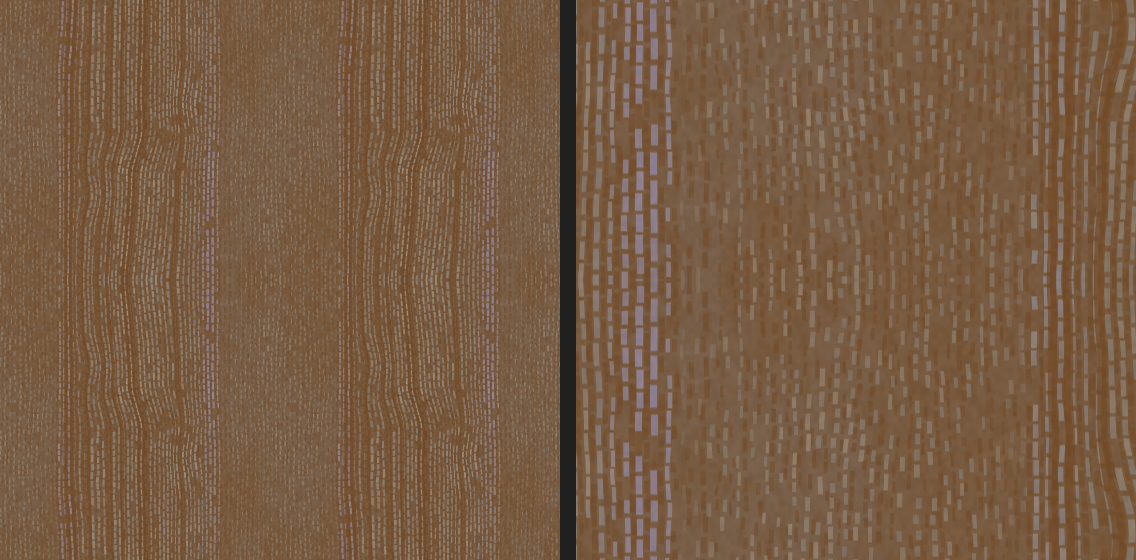
Left, the full canvas; right, a detail of the centre.
This texture is drawn by a Shadertoy shader. Its source:

```glsl
#define REPEATS 2.0
#define COLUMNS 62.0
#define BAND_LEFT 0.205
#define BAND_RIGHT 0.792
#define UMBER vec3(0.470, 0.355, 0.250)
#define RUST vec3(0.450, 0.295, 0.160)
#define TAUPE vec3(0.475, 0.390, 0.320)
#define CREAM vec3(0.650, 0.580, 0.490)
#define SLATE vec3(0.530, 0.500, 0.470)
#define LILAC vec3(0.570, 0.530, 0.670)

float hash(vec2 p) {
    vec3 q = fract(vec3(p.xyx) * 0.1031);
    q += dot(q, q.yzx + 33.33);
    return fract((q.x + q.y) * q.z);
}

// Value noise that wraps in x after the given number of cells
float noise(vec2 p, float period) {
    vec2 i = floor(p), f = fract(p);
    f = f * f * (3.0 - 2.0 * f);
    float x0 = mod(i.x, period), x1 = mod(i.x + 1.0, period);
    return mix(mix(hash(vec2(x0, i.y)), hash(vec2(x1, i.y)), f.x),
               mix(hash(vec2(x0, i.y + 1.0)), hash(vec2(x1, i.y + 1.0)), f.x), f.y);
}

float bump(vec2 p, vec2 center, vec2 size) {
    vec2 d = (p - center) / size;
    return exp(-dot(d, d));
}

// 1 inside the coarse-grained band, 0 in the fine-grained one
float bandMask(float u, float soft) {
    return smoothstep(BAND_LEFT - soft, BAND_LEFT + soft, u)
         * (1.0 - smoothstep(BAND_RIGHT - soft, BAND_RIGHT + soft, u));
}

// Bends the straight grain; the displacement fades at the band edges
float grainCoord(vec2 p) {
    float sway = 0.04 * (smoothstep(-0.2, 0.37, p.y) + smoothstep(0.36, 0.55, p.y)) - 0.045;
    float inside = smoothstep(0.2, 0.45, p.x) * (1.0 - smoothstep(0.55, 0.79, p.x));
    float w = p.x - sway * inside;
    w -= 0.022 * bump(p, vec2(0.34, 0.31), vec2(0.06, 0.08));
    w += 0.020 * bump(p, vec2(0.67, 0.63), vec2(0.06, 0.09));
    w += 0.016 * (noise(p * vec2(8.0, 3.0), 8.0) - 0.5);
    return w + 0.003 * (noise(p * vec2(24.0, 22.0) + vec2(0.0, 70.0), 24.0) - 0.5);
}

// Broken vertical strokes: x = coverage, y = random value of the stroke
vec2 strokes(float w, float v, float columns, float seed, float aa) {
    float x = w * columns;
    float id = mod(floor(x), columns);
    float coarse = bandMask((id + 0.5) / columns, 0.004);
    float rate = mix(46.0, 36.0, coarse) * (0.8 + 0.5 * hash(vec2(id, seed)));
    float t = v * rate + 9.0 * hash(vec2(id, seed + 5.0));
    float pick = hash(vec2(id + seed, floor(t) + 17.0));
    float reach = mix(0.25 + 0.2 * pick, 0.36 + 0.12 * pick, coarse);
    float drift = 0.3 * (hash(vec2(id + 3.0, floor(t) + seed)) - 0.5);
    float halfWidth = mix(0.15, 0.20, coarse) * (0.7 + 0.6 * hash(vec2(id, seed + 9.0)));
    float side = abs(fract(x) - 0.5 - drift * (1.0 - 0.6 * coarse));
    float along = abs(fract(t) - 0.5);
    float endSoft = max(0.08, aa * rate);
    float line = 1.0 - smoothstep(halfWidth - aa * columns * 0.5, halfWidth + aa * columns * 0.5, side);
    line *= 1.0 - smoothstep(reach - endSoft, reach + endSoft * 0.4, along);
    return vec2(line * step(mix(0.30, 0.12, coarse), pick), pick);
}

void mainImage(out vec4 fragColor, in vec2 fragCoord) {
    // Tiles side by side, mirrored about the horizontal middle
    vec2 uv = fragCoord / iResolution.xy;
    vec2 p = vec2(fract(uv.x * REPEATS), abs(uv.y - 0.5) * 2.0);
    float aa = 2.0 / min(iResolution.x, iResolution.y);
    float w = grainCoord(p);
    float coarse = bandMask(w, 0.004);

    // Ground with soft mottling and fine fibres
    float mottle = noise(p * vec2(10.0, 4.0) + vec2(0.0, 30.0), 10.0);
    float fibre = noise(vec2(w * 120.0, p.y * 45.0), 120.0);
    vec3 color = mix(UMBER, TAUPE, 0.55 * smoothstep(0.3, 0.8, mottle) * (1.0 - 0.4 * coarse));
    color = mix(color, RUST, mix(0.30, 0.50, coarse) * smoothstep(0.4, 0.9, fibre));

    // Solid dark streaks, densest in the heart of the coarse band
    float sx = w * 48.0;
    float streakPick = hash(vec2(mod(floor(sx), 48.0), 41.0));
    float heart = exp(-pow((w - 0.485) / 0.028, 2.0));
    float core = 1.0 - smoothstep(0.25, 0.25 + aa * 48.0, abs(fract(sx) - 0.5));
    float streak = coarse * core * max(step(0.72, streakPick), smoothstep(0.4, 0.7, heart));
    color = mix(color, RUST * mix(1.0, 0.94, heart), 0.8 * streak);

    // Rusty ticks between the pale pores
    vec2 tick = strokes(w + 0.5 / COLUMNS, p.y, COLUMNS, 23.0, aa);
    color = mix(color, RUST, 0.60 * tick.x);

    // Pale pores, tinted lilac along the band edges
    vec2 pore = strokes(w, p.y, COLUMNS, 3.0, aa);
    float lilac = exp(-pow((p.x - 0.235) / 0.032, 2.0)) * mix(0.35, 1.0, smoothstep(0.25, 0.7, p.y));
    lilac += exp(-pow((p.x - 0.75) / 0.045, 2.0)) * mix(1.0, 0.3, smoothstep(0.3, 0.75, p.y));
    vec3 poreColor = mix(SLATE, CREAM, smoothstep(0.35, 1.0, pore.y * 0.6 + mottle * 0.3 + heart * 0.4));
    poreColor = mix(poreColor, LILAC, 0.8 * clamp(lilac, 0.0, 1.0) * coarse);
    float edgeFade = smoothstep(0.0, 0.06, min(abs(p.x - BAND_LEFT), abs(p.x - BAND_RIGHT)));
    float strength = mix(0.60 * mix(0.45, 1.0, edgeFade), 0.85, coarse);
    strength *= 0.65 + 0.5 * noise(p * vec2(16.0, 10.0) + vec2(0.0, 90.0), 16.0);
    color = mix(color, poreColor, pore.x * strength * (1.0 - 0.75 * streak));

    // Fine grit
    color += 0.03 * (noise(p * vec2(190.0, 150.0), 190.0) - 0.5);
    fragColor = vec4(color, 1.0);
}
```
